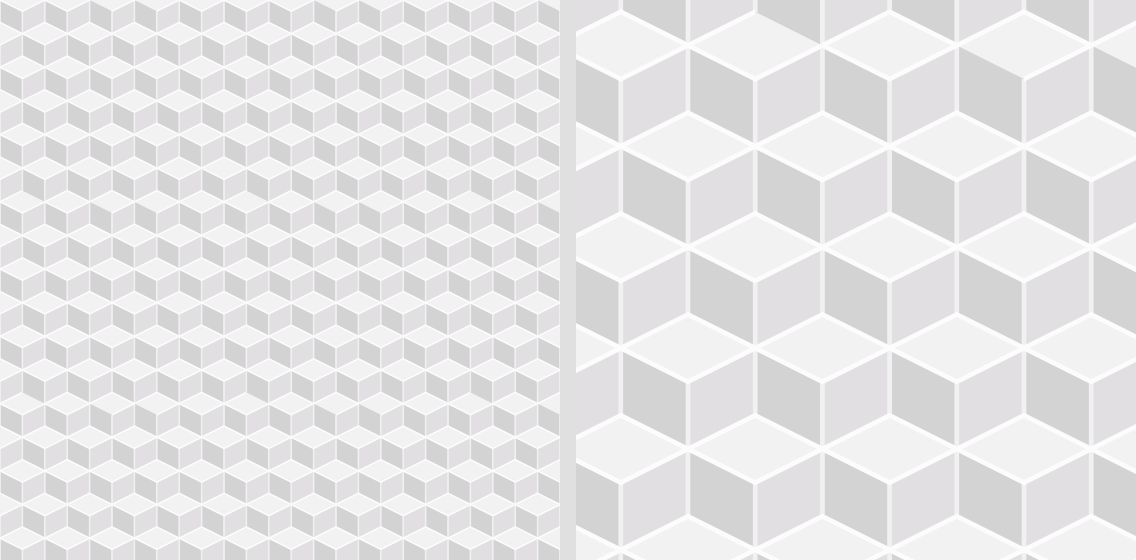
Left, the full canvas; right, a detail of the centre.
Give the GLSL for this pattern, as a WebGL 2 fragment shader.

```glsl
#version 300 es
precision highp float;

uniform vec2 u_resolution;
out vec4 fragColor;

const vec2 REPEATS = vec2(12.5, 16.65);   // cubes across, rows down
const vec2 FLAW_PERIOD = vec2(5.0, 6.0);  // spacing of the missing edges
const float RISE = 1.0 / 3.0;             // half height of a top face, in rows
const float HALF_LINE = 0.0014;

const vec3 TOP_COLOR = vec3(0.949);
const vec3 LEFT_COLOR = vec3(0.828);
const vec3 RIGHT_COLOR = vec3(0.882, 0.875, 0.886);
const vec3 SLANT_LINE = vec3(0.988);
const vec3 UPRIGHT_LINE = vec3(0.945);

// Soft coverage of the positive side of an edge.
float inside(float dist, float pixel) {
    return smoothstep(-0.5 * pixel, 0.5 * pixel, dist);
}

float stroke(float dist, float halfWidth, float pixel) {
    return 1.0 - smoothstep(halfWidth - 0.6 * pixel, halfWidth + 0.6 * pixel, abs(dist));
}

// Nearest cube column on a row; even rows are shifted by half a cube.
float cubeColumn(float x, float row) {
    float shift = 0.5 * (1.0 - mod(row, 2.0));
    return floor(x - shift + 0.5) + shift;
}

// Cube (column, row) that owns a grid position, with y running down.
vec2 findCube(vec2 grid) {
    float row = floor(grid.y + RISE);
    float column = cubeColumn(grid.x, row);
    float roof = row - RISE + 2.0 * RISE * abs(grid.x - column);
    if (grid.y < roof) {
        row -= 1.0;
        column = cubeColumn(grid.x, row);
    }
    return vec2(column, row);
}

// One when the cube sits at the given place of the flaw period.
float flawAt(vec2 cube, vec2 place) {
    vec2 offset = mod(cube - place + 0.25, FLAW_PERIOD) - 0.25;
    return step(max(abs(offset.x), abs(offset.y)), 0.2);
}

vec3 drawCube(vec2 local, vec2 cube, float pixel) {
    vec2 cell = 1.0 / REPEATS;
    float slope = 2.0 * RISE * cell.y / cell.x;
    float toCanvas = cell.y / sqrt(1.0 + slope * slope);
    float across = abs(local.x);
    float slant = 2.0 * RISE * across;

    // Signed distances to the slanted edges, from top to bottom.
    float upper = (local.y + RISE - slant) * toCanvas;
    float middle = (RISE - slant - local.y) * toCanvas;
    float lower = (1.0 - slant - local.y) * toCanvas;

    // Three faces, blended with the faces beyond the slanted edges.
    float onRight = inside(local.x * cell.x, pixel);
    vec3 sideColor = mix(LEFT_COLOR, RIGHT_COLOR, onRight);
    vec3 aboveColor = mix(RIGHT_COLOR, LEFT_COLOR, onRight);
    vec3 color = mix(sideColor, TOP_COLOR, inside(middle, pixel));
    color = mix(aboveColor, color, inside(upper, pixel));
    color = mix(TOP_COLOR, color, inside(lower, pixel));

    // Upright edges: the front corner and the two outer sides.
    float front = stroke(across * cell.x, HALF_LINE, pixel) * step(RISE, local.y);
    float outer = stroke((0.5 - across) * cell.x, HALF_LINE, pixel) * step(0.0, local.y);
    color = mix(color, UPRIGHT_LINE, max(front, outer));

    // Slanted edges, a few of which are missing.
    float leftHalf = step(local.x, 0.0);
    float noUpper = (1.0 - leftHalf) * flawAt(cube, vec2(0.5, 0.0));
    float noMiddle = leftHalf * max(flawAt(cube, vec2(2.5, 0.0)), flawAt(cube, vec2(3.5, 0.0)));
    float noLower = leftHalf * flawAt(cube, vec2(1.0, 5.0));
    float lines = stroke(upper, HALF_LINE, pixel) * (1.0 - noUpper);
    lines = max(lines, stroke(middle, HALF_LINE, pixel) * (1.0 - noMiddle));
    lines = max(lines, stroke(lower, HALF_LINE, pixel) * (1.0 - noLower));
    return mix(color, SLANT_LINE, lines);
}

void main() {
    vec2 uv = gl_FragCoord.xy / u_resolution;
    float pixel = 1.0 / min(u_resolution.x, u_resolution.y);
    vec2 grid = vec2(uv.x, 1.0 - uv.y) * REPEATS;
    vec2 cube = findCube(grid);
    fragColor = vec4(drawCube(grid - cube, cube, pixel), 1.0);
}
```
